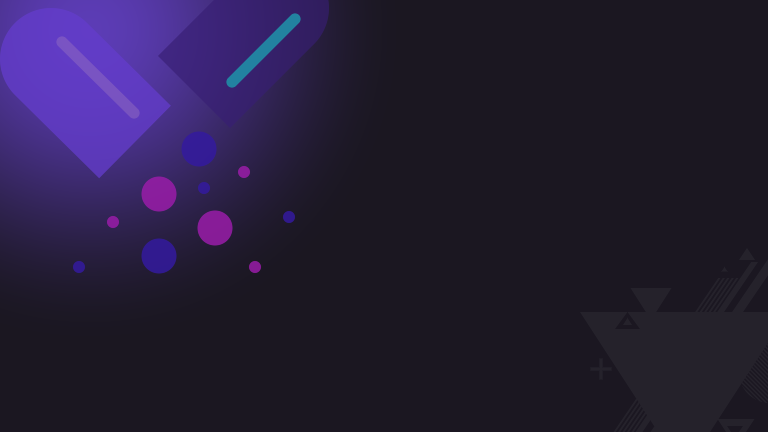
A WebGL 2 fragment shader for this background:

```glsl
#version 300 es
precision highp float;

uniform vec2 u_resolution;
out vec4 outColor;

// Lengths are in canvas units: the canvas height is always UNITS.
#define UNITS 432.0
#define BASE_COLOR vec3(0.104, 0.09, 0.13)
#define GLOW_COLOR vec3(0.36, 0.235, 0.71)
#define GLOW_CENTER vec2(90.0, 402.0)
#define GLOW_RADIUS 315.0
#define VIOLET vec3(0.39, 0.235, 0.80)
#define INDIGO vec3(0.215, 0.115, 0.45)
#define TEAL vec3(0.13, 0.53, 0.64)
#define BLUE vec3(0.20, 0.10, 0.62)
#define MAGENTA vec3(0.60, 0.11, 0.66)
#define GRAY vec3(0.147, 0.135, 0.17)
#define CAPSULE_RADIUS 51.0

// Scattered grains: position, radius, hue (0 blue, 1 magenta)
const vec4 GRAINS[10] = vec4[10](
    vec4(199, 283, 17.5, 0), vec4(159, 238, 17.5, 1),
    vec4(215, 204, 17.5, 1), vec4(159, 176, 17.5, 0),
    vec4(244, 260, 6, 1), vec4(204, 244, 6, 0),
    vec4(113, 210, 6, 1), vec4(289, 215, 6, 0),
    vec4(79, 165, 6, 0), vec4(255, 165, 6, 1));

float fill(float dist) {
    float pixel = UNITS / u_resolution.y;
    return 1.0 - smoothstep(-0.6 * pixel, 0.6 * pixel, dist);
}

float segment(vec2 p, vec2 a, vec2 b, float radius) {
    vec2 ap = p - a, ab = b - a;
    return length(ap - ab * clamp(dot(ap, ab) / dot(ab, ab), 0.0, 1.0)) - radius;
}

// Rounded at cap, cut straight at end
float halfCapsule(vec2 p, vec2 cap, vec2 end) {
    vec2 q = p - cap, axis = normalize(end - cap);
    float along = dot(q, axis);
    float across = abs(dot(q, vec2(-axis.y, axis.x)));
    float body = max(across - CAPSULE_RADIUS, along - distance(cap, end));
    return along < 0.0 ? length(q) - CAPSULE_RADIUS : body;
}

// Isosceles triangle; a negative height puts the base below the apex
float triangle(vec2 p, vec2 apex, float halfWidth, float height) {
    vec2 q = vec2(abs(p.x - apex.x), (p.y - apex.y) * sign(height));
    float h = abs(height);
    float side = (q.x * h - q.y * halfWidth) / length(vec2(halfWidth, h));
    return max(side, q.y - h);
}

// Evenly spaced lines across coordinate u
float lines(float u, float spacing, float halfWidth) {
    return abs(fract(u / spacing) - 0.5) * spacing - halfWidth;
}

// Gray corner ornament
float ornament(vec2 p) {
    // Slanted bars and hairlines
    float u = (p.x + 0.68 * (120.0 - p.y) - 694.0) / 1.21;
    float hairs = max(lines(u, 3.7, 0.9), abs(u - 9.2) - 9.2);
    float mask = fill(max(hairs, p.y - 154.0));
    mask = max(mask, fill(max(abs(u - 22.0) - 2.8, p.y - 170.0)));
    mask = max(mask, fill(max(abs(u - 36.0) - 4.5, p.y - 184.0)));

    // Hatched disc
    float disc = length(p - vec2(770.0, 60.0)) - 31.0;
    float hatch = lines((p.x + p.y) * 0.7071, 3.0, 0.7);
    mask = max(mask, fill(max(disc, hatch)));

    // Solid triangles
    float solid = triangle(p, vec2(684.0, -40.0), 104.0, 160.0);
    solid = min(solid, triangle(p, vec2(651.0, 112.0), 20.5, 32.0));
    solid = min(solid, triangle(p, vec2(747.0, 184.0), 8.0, -12.0));
    solid = min(solid, triangle(p, vec2(724.5, 165.0), 3.0, -4.5));
    mask = max(mask, fill(solid));

    // Framed triangles
    mask *= 1.0 - fill(triangle(p, vec2(627.5, 120.0), 12.5, -17.0));
    mask = max(mask, fill(triangle(p, vec2(627.5, 114.0), 4.5, -7.0)));
    mask = max(mask, fill(triangle(p, vec2(736.0, -15.0), 18.5, 28.0)));
    mask *= 1.0 - fill(triangle(p, vec2(735.0, -6.0), 8.0, 12.0));

    // Plus sign
    vec2 q = abs(p - vec2(601.0, 63.0));
    float plus = max(max(q.x, q.y) - 10.5, min(q.x, q.y) - 1.6);
    return max(mask, fill(plus));
}

void main() {
    vec2 p = gl_FragCoord.xy / u_resolution.y * UNITS;

    // Radial glow
    float glow = 1.0 - smoothstep(0.0, GLOW_RADIUS, distance(p, GLOW_CENTER));
    vec3 color = mix(BASE_COLOR, GLOW_COLOR, glow);

    color = mix(color, GRAY, ornament(p));

    // Open capsule with highlights
    float left = halfCapsule(p, vec2(51.0, 373.0), vec2(135.0, 290.0));
    float right = halfCapsule(p, vec2(278.0, 424.0), vec2(194.0, 340.0));
    color = mix(color, VIOLET, 0.75 * fill(left));
    color = mix(color, INDIGO, 0.65 * fill(right));
    float shine = segment(p, vec2(62.0, 390.0), vec2(134.0, 319.0), 5.6);
    color = mix(color, vec3(0.62, 0.47, 0.75), 0.4 * fill(shine));
    float stripe = segment(p, vec2(232.0, 350.0), vec2(295.0, 413.0), 5.6);
    color = mix(color, TEAL, 0.95 * fill(stripe));

    // Spilled grains
    for (int i = 0; i < 10; i++) {
        vec4 grain = GRAINS[i];
        float cover = fill(distance(p, grain.xy) - grain.z);
        color = mix(color, mix(BLUE, MAGENTA, grain.w), 0.85 * cover);
    }
    outColor = vec4(color, 1.0);
}
```
